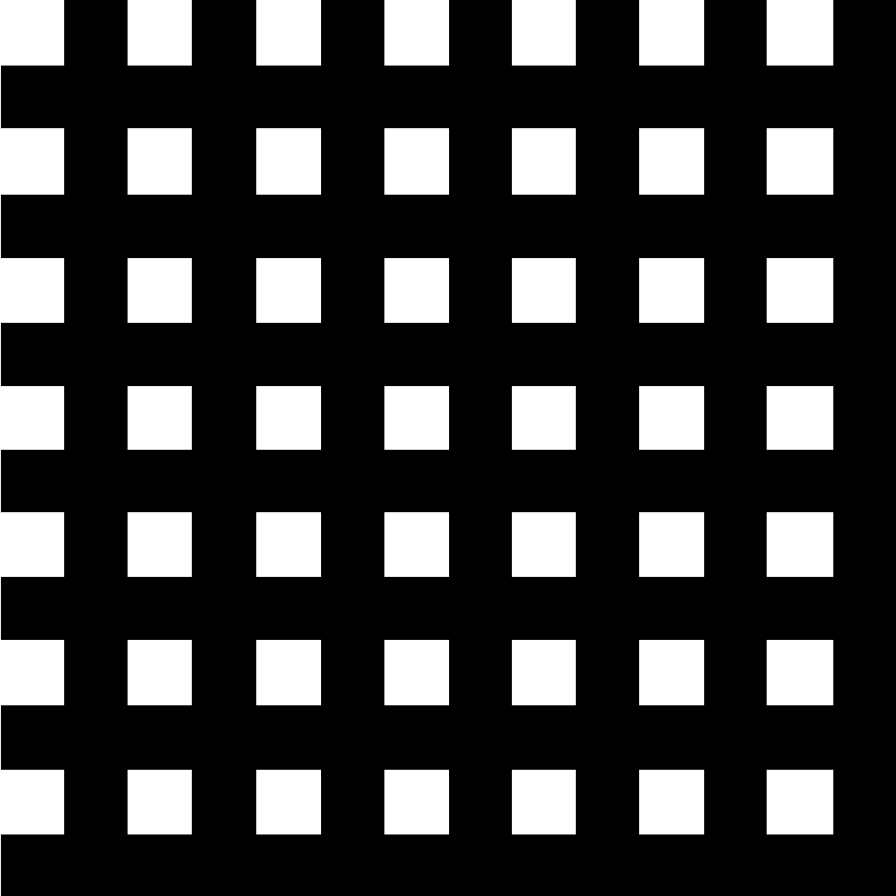
Give the GLSL for this pattern, as a WebGL 1 fragment shader.

```glsl
precision highp float;
// White squares on black in a 7 by 7 grid, with half of each cell filled.
// Each square is the product of a column band and a row band, whose edges
// drift slightly from repeat to repeat along a sine; coverage is box filtered.

uniform vec2 u_resolution;

const float REPEATS = 7.0;
const float RIM_WIDTH = 0.0072; // pale sliver on the left border, in cells
const vec3 GROUND = vec3(0.0);
const vec3 SQUARE = vec3(1.0);

// Share of a pixel centred at x that lies between two edges.
float bandCoverage(float x, float low, float high, float pixel) {
  float overlap = min(x + 0.5 * pixel, high) - max(x - 0.5 * pixel, low);
  return clamp(overlap / pixel, 0.0, 1.0);
}

// Edge position within cell k, displaced by a wave that peaks at cell "peak".
float driftingEdge(float k, float base, float amount, float rate, float peak) {
  return base + amount * cos((k - peak) * rate);
}

// Index of the repeat; the shift lets an edge drift just before its cell.
float repeatIndex(float x) {
  return clamp(floor(x + 0.25), 0.0, REPEATS - 1.0);
}

float columnBand(float x, float pixel) {
  float k = repeatIndex(x);
  float left = driftingEdge(k, -0.0036, 0.0068, 0.9, 2.7);
  float right = driftingEdge(k, 0.504, 0.0064, 1.7, 2.5);
  // The first column is cut by the border.
  left = k < 0.5 ? -1.0 : left;
  return bandCoverage(x - k, left, right, pixel);
}

float rowBand(float y, float pixel) {
  float k = repeatIndex(y);
  float top = driftingEdge(k, 0.0082, 0.0109, 1.5, 2.5);
  float bottom = driftingEdge(k, 0.515, 0.0082, 1.2, 1.6);
  // The first row is cut by the border.
  top = k < 0.5 ? -1.0 : top;
  return bandCoverage(y - k, top, bottom, pixel);
}

void main() {
  vec2 uv = gl_FragCoord.xy / u_resolution;
  vec2 cell = REPEATS * vec2(uv.x, 1.0 - uv.y); // rows counted from the top
  vec2 pixel = REPEATS / u_resolution;

  float squares = columnBand(cell.x, pixel.x) * rowBand(cell.y, pixel.y);
  float rim = bandCoverage(cell.x, 0.0, RIM_WIDTH, pixel.x);

  gl_FragColor = vec4(mix(GROUND, SQUARE, max(squares, rim)), 1.0);
}
```
